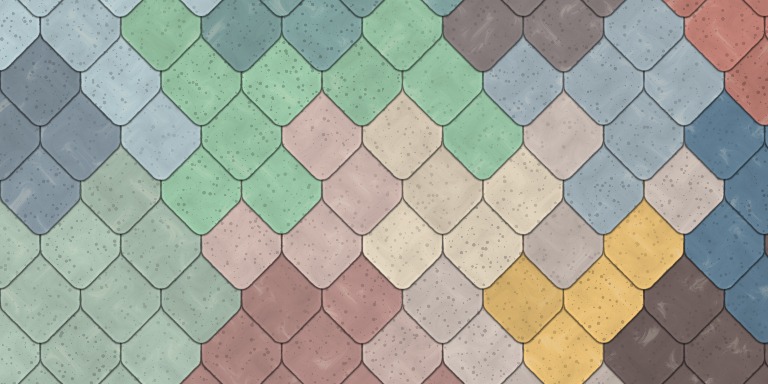
Write a Shadertoy shader that draws this texture.

```glsl
#define TILE_PITCH 0.2096
#define ROW_STEP 0.1419
#define FIRST_TIP -0.036
#define HALF_WIDTH 0.1034
#define CORNER_RADIUS 0.029
#define SHADOW_WIDTH 0.009
#define SHADOW_DEPTH 0.62
#define COLOR_SCATTER 0.24
#define TONE_SCATTER 0.09
#define PIT_SCALE 75.0
#define EDGE_WEAR 0.0009

const int GLAZES = 16;

const vec3 GLAZE[GLAZES] = vec3[](
    vec3(0.68, 0.76, 0.78), vec3(0.50, 0.56, 0.60), vec3(0.58, 0.75, 0.63), vec3(0.65, 0.73, 0.67),
    vec3(0.83, 0.78, 0.70), vec3(0.79, 0.70, 0.67), vec3(0.68, 0.53, 0.51), vec3(0.86, 0.71, 0.44),
    vec3(0.51, 0.47, 0.47), vec3(0.37, 0.48, 0.56), vec3(0.72, 0.48, 0.44), vec3(0.62, 0.68, 0.71),
    vec3(0.76, 0.71, 0.68), vec3(0.49, 0.62, 0.61), vec3(0.59, 0.76, 0.64), vec3(0.43, 0.37, 0.36));

// Zone of each glaze: centre x, centre y, rarity
const vec3 ZONE[GLAZES] = vec3[](
    vec3(0.30, 0.80, 0.00), vec3(0.12, 0.62, 0.04), vec3(0.62, 0.68, 0.00), vec3(0.25, 0.27, 0.00),
    vec3(1.15, 0.50, 0.00), vec3(0.88, 0.38, 0.00), vec3(0.80, 0.16, 0.02), vec3(1.52, 0.26, 0.07),
    vec3(1.40, 0.90, 0.05), vec3(1.93, 0.50, 0.02), vec3(1.96, 0.92, 0.02), vec3(1.60, 0.77, 0.00),
    vec3(1.48, 0.36, 0.00), vec3(0.85, 0.96, 0.03), vec3(1.15, 0.68, 0.03), vec3(1.90, 0.08, 0.08));

float hash(vec2 p) {
    vec3 q = fract(p.xyx * vec3(0.1031, 0.1030, 0.0973));
    q += dot(q, q.yzx + 33.33);
    return fract((q.x + q.y) * q.z);
}

// Distance to the nearest scattered grain, each with its own size
float grains(vec2 p) {
    vec2 cell = floor(p);
    float nearest = 1.0;
    for (int y = -1; y <= 1; y++)
    for (int x = -1; x <= 1; x++) {
        vec2 c = cell + vec2(x, y);
        vec2 site = c + vec2(hash(c), hash(c + 17.3));
        float size = 0.34 * pow(hash(c + 41.7), 4.0);
        nearest = min(nearest, length(p - site) - size);
    }
    return nearest;
}

// Cloudy variation from layered, rotated sines
float mottle(vec2 p) {
    float sum = 0.0, gain = 0.5;
    for (int i = 0; i < 5; i++) {
        p += 0.7 * sin(p.yx * 1.3 + float(i));
        sum += gain * sin(p.x) * sin(p.y);
        p = mat2(1.5, 1.2, -1.2, 1.5) * p + 2.1;
        gain *= 0.62;
    }
    return sum;
}

// Rounded diamond below its centre, straight sides above
float tileDistance(vec2 p) {
    p.y = min(p.y, 0.0);
    float core = (HALF_WIDTH - CORNER_RADIUS) * 0.7071;
    vec2 q = abs(vec2(p.x + p.y, p.x - p.y)) * 0.7071 - core;
    return length(max(q, 0.0)) + min(max(q.x, q.y), 0.0) - CORNER_RADIUS;
}

vec3 glazeColor(vec2 id, vec2 center) {
    vec3 chosen = GLAZE[0];
    float best = 1e3;
    for (int i = 0; i < GLAZES; i++) {
        float score = distance(center, ZONE[i].xy) + ZONE[i].z
                    + COLOR_SCATTER * hash(id + float(i) * 7.31 + 50.0);
        if (score < best) {
            best = score;
            chosen = GLAZE[i];
        }
    }
    return chosen * (1.0 + TONE_SCATTER * (hash(id + 90.0) - 0.5));
}

vec3 tileSurface(vec2 p, vec2 id, vec2 center, float d) {
    vec3 color = glazeColor(id, center);
    vec2 seed = p + 3.0 * vec2(hash(id + 11.0), hash(id + 23.0));
    float cloud = mottle(seed * 34.0);
    color *= 1.0 + 0.06 * cloud;
    // Chalky bloom, fine pits and a worn rim
    color = mix(color, vec3(0.82, 0.80, 0.74), 0.28 * smoothstep(0.3, 0.9, cloud));
    float pit = 1.0 - smoothstep(-0.06, 0.10, grains(seed * PIT_SCALE));
    color *= 1.0 - 0.20 * pit * mix(0.4, 1.0, hash(id + 31.0));
    color *= 1.0 + 0.05 * smoothstep(-0.010, -0.004, d);
    return color * (1.0 - 0.20 * smoothstep(-0.003, 0.0, d));
}

void mainImage(out vec4 fragColor, in vec2 fragCoord) {
    vec2 uv = fragCoord / iResolution.y;
    float smoothing = 0.8 / iResolution.y;
    float topRow = floor((uv.y - FIRST_TIP) / ROW_STEP);
    vec3 color = vec3(0.30, 0.28, 0.26);

    // Lay the courses from the lowest up, each overlapping the last
    for (int k = -2; k <= 1; k++) {
        float row = topRow + float(k);
        float shift = 0.5 * mod(row, 2.0);
        float column = floor(uv.x / TILE_PITCH - shift + 0.5);
        vec2 id = vec2(column, row) + 20.0;
        vec2 center = vec2((column + shift) * TILE_PITCH,
                           FIRST_TIP + row * ROW_STEP + HALF_WIDTH);
        vec2 p = uv - center;
        p.y += 0.003 * (hash(id + 63.0) - 0.5);
        float d = tileDistance(p) + EDGE_WEAR * mottle(uv * 110.0);

        float shade = 1.0 - smoothstep(0.0, SHADOW_WIDTH, d);
        color *= 1.0 - SHADOW_DEPTH * shade * shade;
        vec3 surface = tileSurface(p, id, center, d);
        color = mix(color, surface, 1.0 - smoothstep(-smoothing, smoothing, d));
    }
    fragColor = vec4(color, 1.0);
}
```
